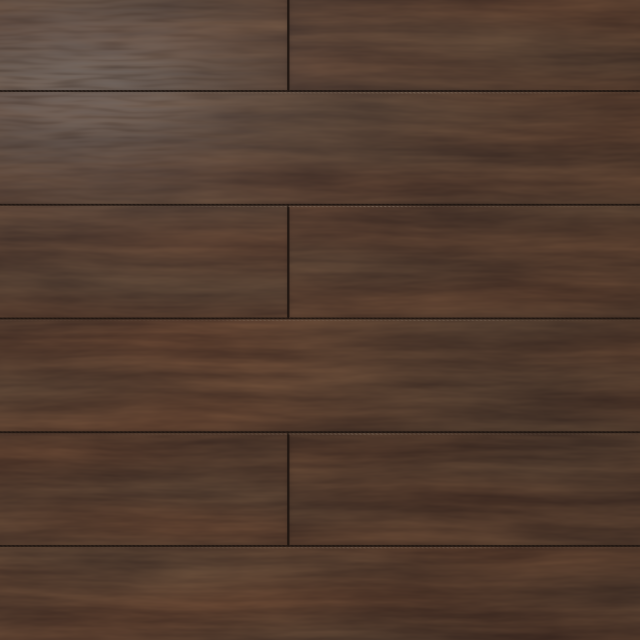
Write a WebGL 1 fragment shader that draws this texture.

```glsl
precision highp float;
uniform vec2 u_resolution;

#define ROW_HEIGHT 0.1777
#define FIRST_SEAM 0.147
#define PLANK_LENGTH 1.2
#define JOINT_X 0.4505
#define SEAM_HALF 0.0012
#define JOINT_HALF 0.0015
#define BEAD_PITCH 0.0065
#define DARK_WOOD vec3(0.225, 0.155, 0.125)
#define LIGHT_WOOD vec3(0.415, 0.300, 0.220)
#define GAP_COLOR vec3(0.115, 0.080, 0.062)
#define BEAD_COLOR vec3(0.50, 0.43, 0.37)
#define SHEEN_COLOR vec3(0.50, 0.48, 0.47)

float hash(vec2 p) {
  vec3 q = fract(vec3(p.xyx) * 0.1031);
  q += dot(q, q.yzx + 33.33);
  return fract((q.x + q.y) * q.z);
}

float cornerSlope(vec2 cell, vec2 offset) {
  float angle = 6.2832 * hash(cell);
  return dot(vec2(cos(angle), sin(angle)), offset);
}

// Gradient noise, roughly -0.7 to 0.7
float noise(vec2 p) {
  vec2 i = floor(p), f = fract(p);
  vec2 u = f * f * f * (f * (f * 6.0 - 15.0) + 10.0);
  vec2 e = vec2(1.0, 0.0);
  float low = mix(cornerSlope(i, f), cornerSlope(i + e, f - e), u.x);
  float high = mix(cornerSlope(i + e.yx, f - e.yx), cornerSlope(i + 1.0, f - 1.0), u.x);
  return mix(low, high, u.y);
}

// Coverage of a line with a soft edge one pixel wide
float line(float d, float halfWidth, float pixel) {
  return 1.0 - smoothstep(halfWidth - 0.5 * pixel, halfWidth + 0.8 * pixel, abs(d));
}

// Signed distance to the nearest whole number
float toNearest(float v) {
  return fract(v + 0.5) - 0.5;
}

vec3 wood(vec2 p, vec2 plank) {
  float seed = hash(plank + 17.0);
  vec2 q = p + vec2(3.7 + 11.0 * seed, 5.3 + 7.0 * hash(plank + 41.0));
  q.y += 0.010 * noise(q * vec2(3.0, 7.0));

  // Long bands, streaks and fibres along the plank
  float bands = noise(q * vec2(2.2, 25.0));
  float streaks = noise(q * vec2(4.5, 62.0));
  float fine = noise(q * vec2(9.0, 135.0));
  float fibres = noise(q * vec2(32.0, 210.0));
  float mottle = noise(q * vec2(13.0, 19.0));
  float tone = 0.47 + 0.09 * (seed - 0.5) + 0.46 * bands + 0.30 * streaks
             + 0.17 * fine + 0.09 * fibres + 0.13 * mottle;
  vec3 color = mix(DARK_WOOD, LIGHT_WOOD, clamp(tone, 0.0, 1.1));

  // Slow drift between red and golden brown
  float hue = noise(q * vec2(2.0, 14.0) + 9.0);
  return color * (1.0 + hue * vec3(0.06, -0.03, -0.08));
}

void main() {
  vec2 p = gl_FragCoord.xy / u_resolution;
  float pixel = 1.0 / min(u_resolution.x, u_resolution.y);

  // Plank layout: every other row is shifted by half a plank
  float rowPos = (p.y - FIRST_SEAM) / ROW_HEIGHT;
  float row = floor(rowPos);
  float along = (p.x - JOINT_X) / PLANK_LENGTH + 0.5 * mod(row, 2.0);
  float seamDist = toNearest(rowPos) * ROW_HEIGHT;
  float jointDist = toNearest(along) * PLANK_LENGTH;
  vec3 color = wood(p, vec2(floor(along), row));

  // Light fades away from the upper left
  color *= 1.03 - 0.07 * smoothstep(0.3, 1.2, p.x + 0.25 * (1.0 - p.y));

  // Glossy reflection broken up by raised grain
  vec2 fromSheen = (p - vec2(0.12, 0.87)) / vec2(0.24, 0.14);
  float sheen = 0.40 * exp(-dot(fromSheen, fromSheen));
  vec2 fromHaze = (p - vec2(0.15, 0.88)) / vec2(0.60, 0.30);
  float haze = 0.15 * exp(-dot(fromHaze, fromHaze));
  vec2 ripple = p + vec2(0.0, 0.006 * noise(p * vec2(8.0, 15.0)));
  float relief = noise(ripple * vec2(14.0, 150.0) + row * 7.0);
  color = mix(color, SHEEN_COLOR, sheen * (1.0 + 0.45 * relief) + haze);
  color *= 1.0 + 0.5 * sheen * min(relief, 0.0);

  // Soft bevel shade, then dark gaps
  float edgeDist = min(abs(seamDist), abs(jointDist));
  color *= 1.0 - 0.16 * exp(-edgeDist / 0.0025);
  float bead = 0.5 + 0.5 * sin(6.2832 * (p.x + 0.8 * seamDist) / BEAD_PITCH);
  float seam = line(seamDist, SEAM_HALF, pixel) * (0.72 + 0.20 * bead);
  float joint = line(jointDist, JOINT_HALF, pixel);
  color = mix(color, GAP_COLOR, max(seam, 0.92 * joint));

  // Slanted glints on the lower lip of each seam, strongest mid-span
  float span = (p.x - 0.58) / 0.26;
  float glint = (0.12 + 0.55 * exp(-span * span)) * (0.65 + 0.35 * p.y);
  glint *= 0.85 + 0.6 * noise(vec2(p.x * 12.0, row + 0.5));
  float lip = line(seamDist + 0.0028, 0.0008, pixel);
  color = mix(color, BEAD_COLOR, lip * glint * (0.25 + 0.75 * bead));

  gl_FragColor = vec4(color, 1.0);
}
```
